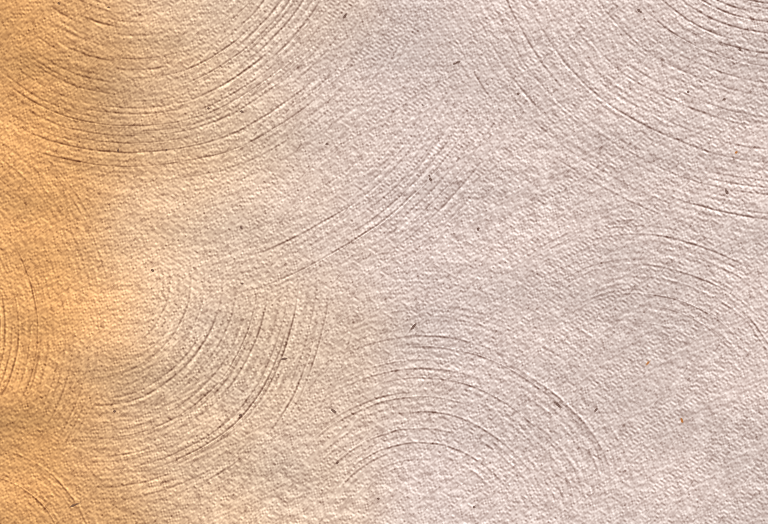
This texture is drawn by a WebGL 2 fragment shader. Its source:

```glsl
#version 300 es
precision highp float;
// Weathered plaster swept by a coarse brush: overlapping fans of thin circular
// grooves, one jittered line per radial step, lie over a crisp gritty grain.
// The tint drifts from ochre through sand to a pinkish grey.

uniform vec2 u_resolution;
out vec4 fragColor;

const vec3 OCHRE = vec3(0.845, 0.625, 0.405);
const vec3 SAND = vec3(0.87, 0.75, 0.645);
const vec3 GREY = vec3(0.838, 0.760, 0.727);
const vec3 PIT = vec3(0.36, 0.25, 0.21);
const vec3 RUST = vec3(0.72, 0.38, 0.12);
const vec3 SHADE_TINT = vec3(0.82, 1.0, 1.06); // shadows turn warmer
const float GROOVE_FREQ = 84.0;  // grooves per unit of radius
const float GROOVE_WIDTH = 0.17; // share of the groove spacing
const float GROOVE_DEPTH = 0.36;
const float BRISTLE_FREQ = 190.0;
const float BRISTLE_DEPTH = 0.20;
const float GRAIN_FREQ = 285.0;
const float GRAIN_DEPTH = 0.31;
const float PIT_CELL = 0.085;

// Brush sweeps: centre, inner and outer radius; then direction and half span.
const int SWEEPS = 7;
const vec4 ARC[SWEEPS] = vec4[](
    vec4(0.25, 1.19, 0.16, 0.92), vec4(1.52, 1.28, 0.15, 0.78),
    vec4(1.22, 0.20, 0.17, 0.40), vec4(0.80, -0.04, 0.17, 0.58),
    vec4(-0.23, 0.37, 0.18, 0.46), vec4(0.19, 0.46, 0.13, 0.47),
    vec4(-0.04, -0.07, 0.07, 0.28));
const vec2 AIM[SWEEPS] = vec2[](
    vec2(-1.1, 1.1), vec2(-2.1, 1.0), vec2(1.2, 1.0), vec2(1.35, 1.1),
    vec2(0.3, 0.9), vec2(-0.8, 0.95), vec2(0.8, 1.0));

float hash(vec2 p) {
    return fract(sin(dot(p, vec2(127.1, 311.7))) * 43758.547);
}

float noise(vec2 p) {
    vec2 i = floor(p), f = fract(p);
    f = f * f * (3.0 - 2.0 * f);
    return mix(mix(hash(i), hash(i + vec2(1, 0)), f.x),
               mix(hash(i + vec2(0, 1)), hash(i + vec2(1, 1)), f.x), f.y);
}

float fbm(vec2 p) {
    float sum = 0.0, amp = 0.5;
    for (int i = 0; i < 4; i++) {
        sum += amp * noise(p);
        p = p * 2.03 + 17.3;
        amp *= 0.5;
    }
    return sum / 0.9375;
}

// Brightness change from grooves and bristle streaks at radius r, arc length s.
float brushMarks(float r, float s, float seed) {
    // One thin line per radial step, fading in and out along its length
    float t = r * GROOVE_FREQ;
    float id = floor(t) + seed;
    float offset = fract(t) - 0.5 - 0.5 * (hash(vec2(id, 3.7)) - 0.5);
    float strength = smoothstep(0.30, 0.85, noise(vec2(id * 7.0 + 0.5, s * 5.0 + seed)));
    float bundle = smoothstep(0.2, 0.75, noise(vec2(r * 8.0, s * 3.0) + seed + 7.0));
    float broken = 0.5 + noise(vec2(r * 200.0, s * 60.0) + seed + 19.0);
    float cut = exp(-pow(offset / GROOVE_WIDTH, 2.0));
    float rim = exp(-pow((offset - 0.3) / GROOVE_WIDTH, 2.0));
    float groove = (0.35 * rim - cut * broken + 0.12) * strength * (0.25 + 0.85 * bundle);

    // Fine streaks, sharpened across the stroke so that they stay separate
    vec2 q = vec2(r * BRISTLE_FREQ, s * 22.0) + seed + 31.0;
    float bristle = noise(q) - 0.5 * (noise(q - vec2(1, 0)) + noise(q + vec2(1, 0)));
    bristle += 0.6 * (noise(vec2(r * 230.0, s * 75.0) + seed) - 0.5);
    return GROOVE_DEPTH * groove + BRISTLE_DEPTH * bristle * (0.45 + 0.55 * bundle);
}

// Later sweeps cover earlier ones, with ragged soft borders.
float sweptRelief(vec2 p) {
    float relief = 0.18 * (noise(p * vec2(80.0, 190.0)) - 0.5);
    float ragged = 0.22 * (fbm(p * 6.0) - 0.5);
    float wobble = 0.016 * noise(p * 6.0) + 0.0016 * noise(p * 33.0);
    for (int i = 0; i < SWEEPS; i++) {
        vec2 d = p - ARC[i].xy;
        vec2 axis = vec2(cos(AIM[i].x), sin(AIM[i].x));
        float angle = atan(axis.x * d.y - axis.y * d.x, dot(axis, d));
        float r = length(d) + wobble;
        float middle = 0.5 * (ARC[i].z + ARC[i].w);
        float inside = min(r - ARC[i].z, ARC[i].w - r);
        inside = min(inside, (AIM[i].y - abs(angle)) * middle) + ragged;
        float marks = brushMarks(r, angle * middle, float(i) * 53.0 + 100.0);
        relief = mix(relief, marks, smoothstep(-0.03, 0.06, inside));
    }
    return relief;
}

// Sparse chips and nicks: x is coverage, y picks the colour.
vec2 pits(vec2 p) {
    vec2 cell = floor(p / PIT_CELL);
    vec2 centre = (cell + 0.25 + 0.5 * vec2(hash(cell + 3.1), hash(cell + 8.7))) * PIT_CELL;
    float turn = 6.2832 * hash(cell + 5.3);
    vec2 d = mat2(cos(turn), -sin(turn), sin(turn), cos(turn)) * (p - centre);
    vec2 size = vec2(0.0025 + 0.009 * pow(hash(cell + 1.9), 4.0), 0.0022);
    float dist = length(d / size) + noise(p * 260.0) - 0.5;
    return vec2((1.0 - smoothstep(0.5, 1.4, dist)) * step(0.82, hash(cell + 2.2)), hash(cell + 6.4));
}

void main() {
    vec2 p = gl_FragCoord.xy / u_resolution.y;

    // Tint with cloudy borders and faint level stains
    float drift = p.x + 0.35 * (fbm(p * 3.2 + 4.0) - 0.5);
    vec3 colour = mix(OCHRE, SAND, smoothstep(-0.02, 0.52, drift));
    colour = mix(colour, GREY, smoothstep(0.38, 0.85, drift));
    float stain = fbm(p * vec2(4.0, 11.0) + 40.0) - 0.5;
    colour *= 1.0 + stain * mix(0.36, 0.14, smoothstep(0.1, 0.6, p.x));

    // Crisp grain lit from the upper left, with small dark pores and brush marks
    vec2 g = mat2(0.84, 0.54, -0.54, 0.84) * p * GRAIN_FREQ;
    float grain = noise(g) - noise(g + vec2(-0.3, 1.1));
    grain += 0.35 * (noise(g * 0.45 + 9.0) - 0.5);
    float pores = smoothstep(0.78, 0.95, noise(g * 0.5 + 60.0));
    float patchiness = 0.7 + 0.6 * fbm(p * 5.0 + 70.0);
    float light = GRAIN_DEPTH * grain - 0.17 * pores + 0.025 + sweptRelief(p) * patchiness;
    colour *= 1.0 + light * SHADE_TINT;

    vec2 pit = pits(p);
    colour = mix(colour, mix(PIT, RUST, step(0.85, pit.y)), 0.75 * pit.x);
    fragColor = vec4(clamp(colour, 0.0, 1.0), 1.0);
}
```
